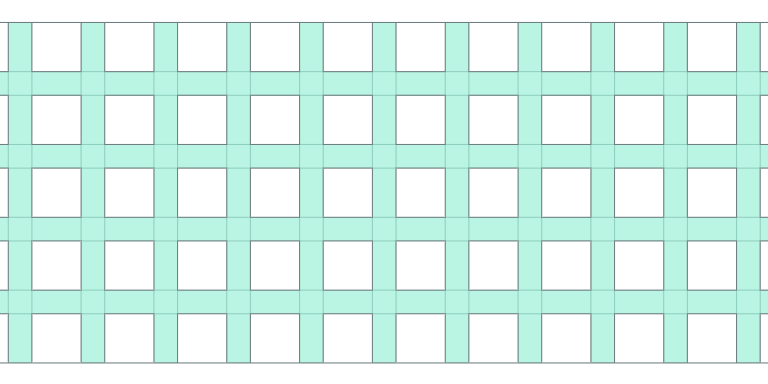
Reproduce this pattern procedurally as a Shadertoy shader.

```glsl
// Mint lattice of crossing outlined bands on white, with plain margins above and below
#define PITCH 0.18966
#define BAND_HALF 0.0308
#define COLUMN_CENTER 0.0523
#define ROW_CENTER 0.0240
#define ROWS 5.0
#define LINE_WIDTH 0.0027
#define PAPER vec3(1.0)
#define MINT vec3(0.73, 0.96, 0.89)
#define SEAM vec3(0.56, 0.81, 0.74)
#define OUTLINE vec3(0.43, 0.49, 0.50)

// Signed distance to the nearest of a series of parallel bands
float bandDistance(float x, float center) {
    float offset = x - center;
    return abs(offset - PITCH * round(offset / PITCH)) - BAND_HALF;
}

// Box-filtered coverage of the region where the distance is negative
float fillCoverage(float dist) {
    return clamp(0.5 - dist * iResolution.y, 0.0, 1.0);
}

// Coverage of a thin line along the zero of the distance
float lineCoverage(float dist) {
    return fillCoverage(dist - 0.5 * LINE_WIDTH) - fillCoverage(dist + 0.5 * LINE_WIDTH);
}

void mainImage(out vec4 fragColor, in vec2 fragCoord) {
    vec2 p = fragCoord / iResolution.y;

    // Bands, and the horizontal strip that holds them
    float columns = bandDistance(p.x, COLUMN_CENTER);
    float rows = bandDistance(p.y, ROW_CENTER);
    float halfSpan = 0.5 * ROWS * PITCH;
    float strip = abs(p.y - ROW_CENTER - halfSpan) - (halfSpan - BAND_HALF);
    float lattice = max(min(columns, rows), strip);

    // Flat fill
    vec3 color = mix(PAPER, MINT, fillCoverage(lattice));

    // Pale seams where the bands cross
    float seam = max(lineCoverage(columns), lineCoverage(rows));
    color = mix(color, SEAM, seam * fillCoverage(lattice));

    // Dark outline along the paper and the strip edges
    float outline = max(lineCoverage(lattice), lineCoverage(strip));
    color = mix(color, OUTLINE, outline);

    fragColor = vec4(color, 1.0);
}
```
